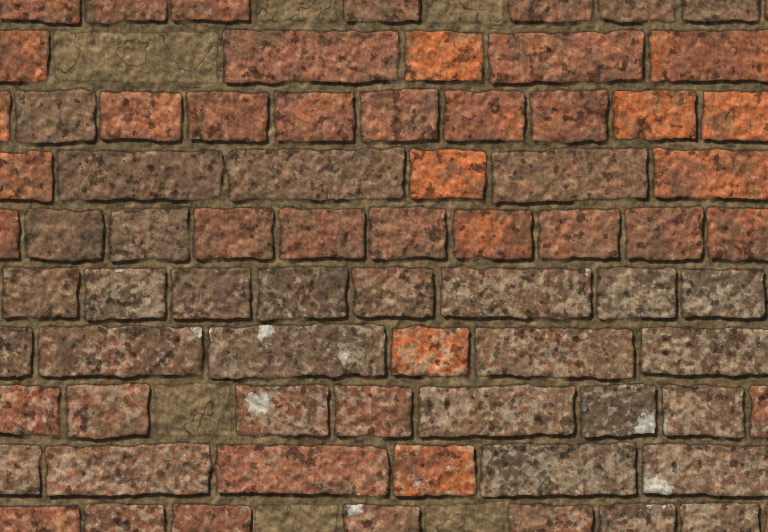
This texture is drawn by a WebGL 2 fragment shader. Its source:

```glsl
#version 300 es
precision highp float;
// Weathered old brick wall: nine courses of headers and stretchers, mortar and lichen.
uniform vec2 u_resolution;
out vec4 fragColor;

#define ROWS 9.0          // courses over the height
#define CELLS 9.0         // header widths over the width
#define CELL_WIDTH 1.446  // header width in course heights
#define ROW_PHASE 0.46    // part of a course cut off at the top
#define GAP 0.058         // half width of the joints
#define CORNER 0.05       // corner radius
#define WEAR 0.11         // erosion of the brick edges
#define RELIEF 0.75       // strength of surface lighting
#define LICHEN 0.62       // strength of pale growth

const vec3 MORTAR = vec3(0.435, 0.365, 0.26);
const vec3 GROOVE = vec3(0.12, 0.09, 0.06);
const vec3 SOOT   = vec3(0.42, 0.345, 0.27);
const vec3 BROWN  = vec3(0.49, 0.375, 0.28);
const vec3 RED    = vec3(0.56, 0.36, 0.265);
const vec3 ORANGE = vec3(0.70, 0.40, 0.24);
const vec3 PALE   = vec3(0.61, 0.55, 0.45);
const vec3 WHITE  = vec3(0.76, 0.74, 0.67);

// Courses from the top: offset, bond (0 headers, 1 stretchers, 2 mixed), mortared cell, warmth
const vec4 COURSES[9] = vec4[9](
  vec4(0.59, 1, 0, 0.64), vec4(0.16, 0, -1, 0.66), vec4(0.62, 1, -1, 0.50),
  vec4(0.27, 0, -1, 0.55), vec4(-0.03, 2, -1, 0.27), vec4(0.43, 1, -1, 0.28),
  vec4(-0.25, 2, 2, 0.46), vec4(0.48, 1, -1, 0.40), vec4(-0.04, 0, 3, 0.40));

struct Brick { float dist; vec2 id; vec2 local; float warmth; float mortared; };

float hash(vec2 p) {
  vec3 h = fract(p.xyx * 0.1031);
  h += dot(h, h.yzx + 33.33);
  return fract((h.x + h.y) * h.z);
}

float noise(vec2 p) {
  vec2 i = floor(p), f = fract(p);
  f = f * f * (3.0 - 2.0 * f);
  return mix(mix(hash(i), hash(i + vec2(1, 0)), f.x),
             mix(hash(i + vec2(0, 1)), hash(i + vec2(1, 1)), f.x), f.y);
}

float fbm(vec2 p) {
  float sum = 0.0, amp = 0.533;
  for (int k = 0; k < 4; k++) {
    sum += amp * noise(p);
    p = mat2(1.6, 1.2, -1.2, 1.6) * p + 17.3;
    amp *= 0.5;
  }
  return sum;
}

// Position of an upright joint, in header widths
float joint(float k, float row, float bond) {
  float shift = bond > 0.5 ? 0.17 * exp(-(k - 4.5) * (k - 4.5)) : 0.0;
  return k + shift + 0.07 * (hash(vec2(mod(k, CELLS), row + 40.0)) - 0.5);
}

Brick brickAt(vec2 q) {
  float t = ROWS - q.y - ROW_PHASE + 0.06 * (noise(q * 0.7) - 0.5);
  float row = mod(floor(t), ROWS);
  vec4 course = COURSES[int(row)];
  float bond = course.y;
  float u = mod(q.x / CELL_WIDTH - course.x, CELLS), i = floor(u);
  i += step(joint(i + 1.0, row, bond), u) - step(u, joint(i, row, bond));

  // Merge pairs of cells into stretchers
  float m = mod(i, CELLS), first = m, span = 1.0;
  bool lone = bond == 1.0 && m == 4.0;
  if (bond == 1.0 && !lone) { first = m - mod(m < 4.0 ? m : m + 1.0, 2.0); span = 2.0; }
  if (bond == 2.0 && (m == 5.0 || m == 6.0)) { first = 5.0; span = 2.0; }
  float left = joint(first, row, bond) + i - m;
  float right = joint(first + span, row, bond) + i - m;

  // Worn, slightly tilted rounded box
  Brick b;
  b.id = vec2(first, row);
  float chance = hash(b.id + 7.0);
  b.local = vec2((u - 0.5 * (left + right)) * CELL_WIDTH, 0.5 - fract(t));
  vec2 size = vec2(0.5 * (right - left) * CELL_WIDTH, 0.5) - GAP - vec2(0.0, 0.01 + 0.03 * chance);
  vec2 tilted = b.local + vec2(0.0, b.local.x * 0.04 * (chance - 0.5));
  vec2 e = abs(tilted) - size + CORNER;
  b.dist = length(max(e, 0.0)) + min(max(e.x, e.y), 0.0) - CORNER + WEAR * (fbm(q * 3.7) - 0.47);

  float trend = (row < 4.0 ? 0.5 : -0.4) * (first / CELLS - 0.45);
  b.warmth = lone ? 0.92 : clamp(course.w + trend + 0.4 * (chance - 0.5), 0.0, 1.0);
  b.mortared = float(first == course.z || (row == 8.0 && first == 5.0));
  return b;
}

void main() {
  vec2 uv = gl_FragCoord.xy / u_resolution;
  vec2 q = uv * vec2(CELLS * CELL_WIDTH, ROWS);
  float soft = 0.004 + 0.6 * ROWS / u_resolution.y;
  Brick b = brickAt(q);
  float blotch = fbm(q * 1.9 + b.id * 5.7), speck = fbm(q * 12.0 + 31.0), grain = noise(q * 30.0);
  float relief = fbm(q * 8.0) - fbm(q * 8.0 + vec2(-0.25, 0.5));

  // Fired clay, from sooty to orange, stained in blotches
  float w = clamp(b.warmth + 0.6 * (blotch - 0.5), 0.0, 1.0);
  vec3 clay = mix(SOOT, BROWN, smoothstep(0.0, 0.35, w));
  clay = mix(clay, RED, smoothstep(0.3, 0.65, w));
  clay = mix(clay, ORANGE, smoothstep(0.65, 0.95, w));
  clay = mix(clay, SOOT * 0.85, 0.5 * smoothstep(0.5, 0.72, fbm(q * 2.6 + 60.0)));
  clay *= 0.94 + 0.14 * hash(b.id + 51.0);

  // Pale growth, thickest low on the right, with a few round white spots
  float damp = smoothstep(0.56, 0.42, uv.y) * (0.45 + 0.5 * uv.x) + 0.15;
  damp *= 0.5 + hash(b.id + 77.0);
  float growth = speck + 0.7 * (blotch - 0.5) + 0.12 * (damp - 0.5);
  clay = mix(clay, PALE, LICHEN * min(damp + 0.25, 1.0) * smoothstep(0.52, 0.68, growth));
  vec2 tile = floor(q / 1.3);
  vec2 centre = (tile + 0.3 + 0.4 * vec2(hash(tile + 3.0), hash(tile + 9.0))) * 1.3;
  float radius = 0.28 * hash(tile + 21.0) * step(0.72, hash(tile + 14.0)) * step(uv.y, 0.5);
  float spot = smoothstep(0.03, -0.03, length(q - centre) + 0.3 * (speck - 0.5) - radius);
  clay = mix(clay, WHITE, 0.85 * spot * step(0.01, radius));
  clay *= 1.0 - 0.35 * smoothstep(0.62, 0.74, fbm(q * 7.0 + 110.0));

  // Mortar, its repairs with cracks, and broken dark lines below and beside the bricks
  vec3 mortar = MORTAR * (0.82 + 0.36 * fbm(q * 3.0 + 15.0));
  float crack = smoothstep(0.014, 0.0, abs(fbm(q * 1.2 + 80.0) - 0.5));
  vec3 face = mix(clay, mortar * (1.1 - 0.35 * crack), b.mortared);
  float shadow = smoothstep(0.02, -0.02, brickAt(q + vec2(-0.045, 0.065)).dist);
  shadow *= smoothstep(0.28, 0.5, fbm(q * 1.6 + 200.0)) * (1.0 - b.mortared);
  float depth = smoothstep(0.0, 0.05, b.dist);
  vec3 bed = mix(GROOVE, mortar, (0.5 + 0.5 * depth) * (1.0 - 0.85 * shadow));
  bed = mix(bed, mortar * 0.95, 0.6 * b.mortared);

  // Narrow rounded edges, lit from above
  float rim = smoothstep(-0.06, 0.0, b.dist);
  face *= 1.0 + rim * (b.local.y > 0.25 ? 0.08 : -0.2) * (1.0 - 0.7 * b.mortared);
  vec3 color = mix(face, bed, smoothstep(-soft, soft, b.dist));
  color *= 1.0 + RELIEF * relief + 0.2 * (grain - 0.5) + 0.3 * (speck - 0.5);
  fragColor = vec4(clamp(color, 0.0, 1.0), 1.0);
}
```
